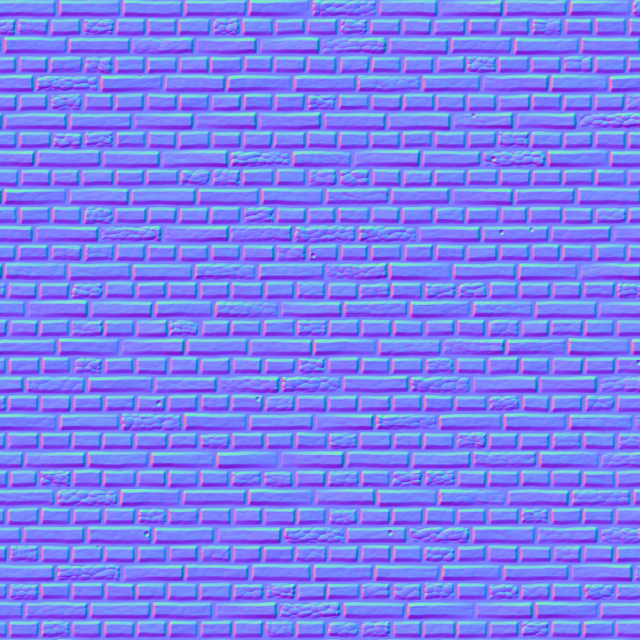
A Shadertoy shader for this texture map:

```glsl
// Tangent-space normal map of an old brick wall: courses of long stretchers
// alternate with courses of short headers. A height field (bevelled bricks,
// cellular wear, layered-sine wobble) is differentiated and encoded as colour.

const float COURSES = 34.0;         // rows of bricks up the canvas
const float STRETCHERS = 10.0;      // long bricks per course; headers are twice as many
const float COURSE_SHIFT = 0.06;    // vertical phase, in courses
const float LOWER_PHASE = 0.38;     // joint phase of the bond, in stretchers
const float UPPER_SLIP = 0.17;      // sideways slip of the upper courses
const float SLIP_COURSES = 15.0;    // number of courses that slip, from the top
const float TOP_COURSE_SLIP = 0.33; // extra slip of the topmost course
const float JOINT_JITTER = 0.08;    // joint displacement, in brick lengths
const float WOBBLE = 0.035;         // waviness of all edges, in course heights
const float GAP = 0.015;            // least mortar inset
const float GAP_VARIATION = 0.055;
const float SIDE_BEVEL = 0.17;      // bevel widths, in course heights
const float TOP_BEVEL = 0.21;
const float BOTTOM_BEVEL = 0.28;
const float BRICK_RELIEF = 0.155;
const float FACE_TILT = 0.14;
const float SMOOTH_GRAIN = 0.022;   // roughness of sound and of worn faces
const float WORN_GRAIN = 0.11;
const float CHIP_DEPTH = 0.13;
const float PIT_DEPTH = 0.13;
const float SAMPLE_STEP = 0.032;    // differentiation radius, in course heights

float hash(vec2 p) {
    return fract(sin(dot(p, vec2(127.1, 311.7))) * 43758.5);
}

// Layered, rotated sines, roughly in -1..1
float waves(vec2 p) {
    float sum = 0.0, amplitude = 0.5;
    for (int i = 0; i < 4; i++) {
        p = mat2(0.8, 0.6, -0.6, 0.8) * p * 1.7 + 2.3;
        sum += amplitude * sin(p.x + 1.3 * sin(p.y));
        amplitude *= 0.6;
    }
    return sum;
}

// Cellular noise: squared distance to the nearest point, and that point's hash
vec2 cells(vec2 p) {
    vec2 base = floor(p);
    vec2 nearest = vec2(9.0, 0.0);
    for (int y = -1; y <= 1; y++) {
        for (int x = -1; x <= 1; x++) {
            vec2 cell = base + vec2(x, y);
            vec2 point = cell + vec2(hash(cell), hash(cell + 37.3));
            vec2 delta = point - p;
            float d2 = dot(delta, delta);
            if (d2 < nearest.x) nearest = vec2(d2, hash(cell + 71.9));
        }
    }
    return nearest;
}

float jointAt(float index, float course) {
    return index + JOINT_JITTER * (hash(vec2(index, course) + 5.7) - 0.5);
}

// Wall height at p, measured in course heights
float wallHeight(vec2 p) {
    float ripple = waves(p * 0.9);
    vec2 q = p + WOBBLE * vec2(waves(p.yx * 1.1 + 9.0), ripple);

    // Course and its bond pattern, counted from the top
    float course = COURSES - 1.0 - floor(q.y);
    bool header = mod(course, 2.0) > 0.5;
    float brickLength = COURSES / STRETCHERS * (header ? 0.5 : 1.0);
    float slip = course < SLIP_COURSES ? UPPER_SLIP : 0.0;
    if (course < 0.5) slip += TOP_COURSE_SLIP;
    float phase = (LOWER_PHASE + slip) * (header ? 2.0 : 1.0);
    phase += header ? 0.47 : 0.5 * mod(floor(course * 0.5), 2.0);

    // Brick between two jittered joints
    float x = q.x / brickLength - phase;
    float index = floor(x);
    if (x < jointAt(index, course)) index -= 1.0;
    else if (x > jointAt(index + 1.0, course)) index += 1.0;
    float left = (x - jointAt(index, course)) * brickLength;
    float right = (jointAt(index + 1.0, course) - x) * brickLength;
    float bottom = fract(q.y);
    vec2 id = vec2(index, course);

    // Wear grows on a minority of bricks
    float wear = smoothstep(0.65, 1.0, hash(id + 13.1));
    vec2 grain = cells(p * vec2(2.3, 3.6) + 0.35 * ripple);
    float chip = CHIP_DEPTH * wear * grain.x;

    // Bevelled brick mask
    vec4 inset = GAP + chip + GAP_VARIATION * vec4(hash(id + 1.3), hash(id + 2.9),
                                                   hash(id + 4.1), hash(id + 6.7));
    vec4 edge = vec4(left, right, bottom, 1.0 - bottom) - inset;
    vec4 ramp = smoothstep(vec4(0.0),
        vec4(SIDE_BEVEL, SIDE_BEVEL, BOTTOM_BEVEL, TOP_BEVEL), edge);
    float mask = ramp.x * ramp.y * ramp.z * ramp.w;

    // Face relief: tilt, grain, soft undulation and rare pits
    vec2 tilt = FACE_TILT * (vec2(hash(id + 8.3), hash(id + 9.9)) - vec2(0.5, 0.7));
    float face = BRICK_RELIEF + dot(tilt, vec2(0.5 * (left - right), bottom - 0.5));
    face -= mix(SMOOTH_GRAIN, WORN_GRAIN, wear) * grain.x;
    face += 0.012 * waves(p * vec2(1.4, 2.2) + 4.0);
    vec2 pit = cells(p * 1.3 + 20.0);
    face -= PIT_DEPTH * step(0.975, pit.y) * smoothstep(0.035, 0.0, pit.x);
    return mask * face + 0.006 * ripple;
}

void mainImage(out vec4 fragColor, in vec2 fragCoord) {
    vec2 p = fragCoord / iResolution.xy * COURSES - vec2(0.0, COURSE_SHIFT);
    vec2 e = vec2(SAMPLE_STEP, 0.0);
    vec2 slope = vec2(wallHeight(p + e.xy) - wallHeight(p - e.xy),
                      wallHeight(p + e.yx) - wallHeight(p - e.yx)) / (2.0 * SAMPLE_STEP);

    // Red rises on left edges, green on top edges
    vec3 normal = normalize(vec3(slope.x, -slope.y, 1.0));
    fragColor = vec4(0.5 + 0.5 * normal - vec3(0.01, 0.0, 0.005), 1.0);
}
```
